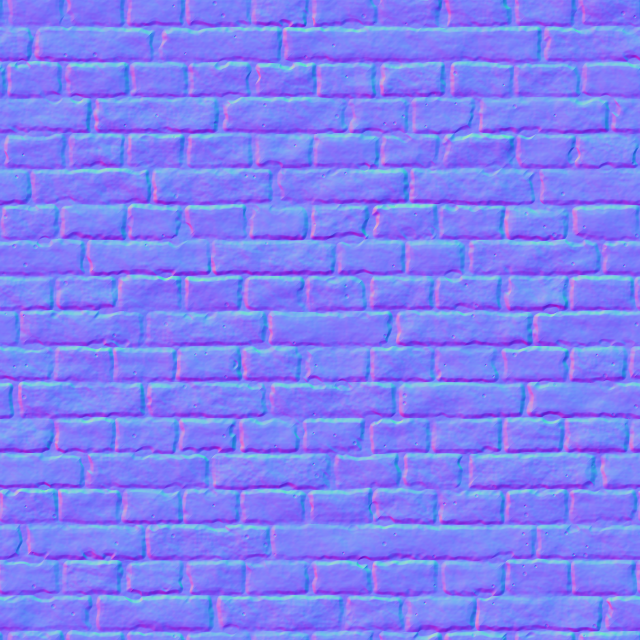
Give the GLSL for this texture map, as a Shadertoy shader.

```glsl
// Tangent-space normal map of a worn, painted brick wall with alternating header and stretcher courses.
const float ROWS = 18.0;           // courses down the tile
const int   SLOTS = 10;            // header widths across the tile
const float ROW_PHASE = 0.25;      // part of a course cut off at the top
const float HEADER_START = -0.004; // first joint of each kind of course
const float STRETCHER_START = 0.040;
const float SPLIT_START = 0.143;
const float BOW = 0.007;           // slow drift of joints across the wall
const float COURSE_DRIFT = 0.010;  // slow drift of joints down the wall
const float JOINT_JITTER = 0.011;
const float BED_GAP = 0.0038;      // half thickness of horizontal mortar
const vec2  HEAD_GAP = vec2(0.0030, 0.0072); // range for vertical mortar
const float CORNER = 0.005;
const float BEVEL = 0.0042;
const float RELIEF = 0.0027;       // brick height above the mortar
const float PILLOW_WIDTH = 0.012;  // soft rounding towards the face
const float PILLOW_RELIEF = 0.0015;
const vec2  FILL_RANGE = vec2(0.55, 1.4); // uneven depth of the mortar
const float ROUGHNESS = 0.0040;
const float ROUGHNESS_GAIN = 0.49;
const float BRICK_TILT = 0.11;
const float PIT_GRID = 64.0;
const float PIT_DEPTH = 0.0009;
const float SAMPLE_STEP = 0.0009;
const float FLAT_BLUE = 0.96;
const float TAU = 6.2831853;

float hash(vec2 p) {
    vec3 q = fract(vec3(p.xyx) * 0.1031);
    q += dot(q, q.yzx + 33.33);
    return fract((q.x + q.y) * q.z);
}

// Value noise that tiles over the unit square.
float noise(vec2 uv, vec2 freq) {
    vec2 p = uv * freq, cell = floor(p), f = p - cell;
    f = f * f * f * (f * (f * 6.0 - 15.0) + 10.0);
    vec2 a = mod(cell, freq), b = mod(cell + 1.0, freq);
    vec2 seed = freq * 1.37;
    return mix(mix(hash(a + seed), hash(vec2(b.x, a.y) + seed), f.x),
               mix(hash(vec2(a.x, b.y) + seed), hash(b + seed), f.x), f.y);
}

// Diagonal axes that still tile, to hide the noise lattice.
vec2 diagonal(vec2 uv) { return vec2(uv.x + uv.y, uv.y - uv.x); }

// Plaster-like grain: straight and diagonal octaves.
float grain(vec2 uv) {
    float sum = 0.0, amp = ROUGHNESS;
    vec2 freq = vec2(17.0, 29.0);
    for (int i = 0; i < 4; i++) {
        sum += amp * (0.6 * noise(uv, freq) + 0.6 * noise(diagonal(uv), floor(freq.yy * 0.65)) - 0.6);
        freq *= 2.0;
        amp *= ROUGHNESS_GAIN;
    }
    return sum;
}

float pits(vec2 uv) {
    vec2 p = uv * PIT_GRID, cell = mod(floor(p), PIT_GRID);
    vec2 center = 0.3 + 0.4 * vec2(hash(cell + 7.1), hash(cell + 19.7));
    float radius = mix(0.12, 0.28, hash(cell + 31.3));
    float present = step(0.95, hash(cell + 53.9));
    return present * (1.0 - smoothstep(0.2 * radius, radius, length(fract(p) - center)));
}

bool isSplit(int row) { return row % 10 == 3 || row % 10 == 7; }

bool hasJoint(int row, int k) {
    if (row % 2 == 0) return true;               // header course
    if (isSplit(row) && k == 5) return true;     // one stretcher cut in two
    bool merged = row % 14 == 1 && k == 6;       // filled joint
    return k % 2 == 0 && !merged;
}

float wallHeight(vec2 uv) {
    // Uneven brick outlines
    vec2 wobble = vec2(noise(uv, vec2(23.0, 37.0)), noise(uv, vec2(19.0, 31.0))) - 0.5;
    vec2 p = uv + 0.0038 * wobble;

    // Course
    float v = (1.0 - p.y) * ROWS + ROW_PHASE;
    int row = int(mod(floor(v), ROWS));
    float across = fract(v) - 0.5;
    float bedDist = (0.5 - abs(across)) / ROWS - BED_GAP;

    // Nearest vertical joint and the brick to its right
    float start = row % 2 == 0 ? HEADER_START : isSplit(row) ? SPLIT_START : STRETCHER_START;
    start += COURSE_DRIFT * cos(TAU * (float(row) - 2.0) / ROWS);
    int base = int(floor((p.x - start) * float(SLOTS)));
    float headDist = 1.0;
    int brick = 0;
    for (int i = -4; i <= 2; i++) {
        int k = (base + i + 2 * SLOTS) % SLOTS;
        if (!hasJoint(row, k)) continue;
        vec2 id = vec2(float(k), float(row));
        float x = start + float(base + i) / float(SLOTS);
        x += JOINT_JITTER * (hash(id + 3.7) - 0.5) - BOW * (1.0 - cos(TAU * x));
        headDist = min(headDist, abs(p.x - x) - mix(HEAD_GAP.x, HEAD_GAP.y, hash(id + 11.3)));
        if (x <= p.x) brick = k;
    }

    // Signed depth inside a rounded brick, with ragged and chipped edges
    vec2 toEdge = CORNER - vec2(headDist, bedDist);
    float inside = CORNER - length(max(toEdge, 0.0)) - min(max(toEdge.x, toEdge.y), 0.0);
    inside += 0.0030 * (noise(diagonal(uv), vec2(71.0)) - 0.5);
    inside += 0.0020 * (noise(uv, vec2(120.0, 131.0)) - 0.5);
    inside -= 0.005 * smoothstep(0.68, 0.95, noise(diagonal(uv), vec2(29.0)));
    float face = smoothstep(-BEVEL, BEVEL, inside);
    float pillow = smoothstep(-BEVEL, PILLOW_WIDTH, inside);
    float fill = mix(FILL_RANGE.x, FILL_RANGE.y, noise(uv, vec2(13.0, 23.0)));

    // Each brick has its own tilt and wear
    vec2 brickId = vec2(float(brick), float(row));
    float tilt = BRICK_TILT * (hash(brickId + 23.1) - 0.5) * across / ROWS;
    float wear = mix(0.65, 1.3, hash(brickId + 41.9));
    float relief = fill * (RELIEF * face + PILLOW_RELIEF * pillow);
    return relief + face * (tilt - PIT_DEPTH * pits(uv)) + grain(uv) * mix(1.0, wear, face);
}

void mainImage(out vec4 fragColor, in vec2 fragCoord) {
    vec2 uv = fragCoord / iResolution.xy;
    vec2 e = vec2(SAMPLE_STEP, 0.0);
    vec2 slope = vec2(wallHeight(uv + e.xy) - wallHeight(uv - e.xy),
                      wallHeight(uv + e.yx) - wallHeight(uv - e.yx)) / (2.0 * SAMPLE_STEP);
    // Red faces left, green faces up
    vec3 normal = normalize(vec3(slope.x, -slope.y, 1.0));
    fragColor = vec4(0.5 + 0.5 * normal * vec3(1.0, 1.0, FLAT_BLUE), 1.0);
}
```
